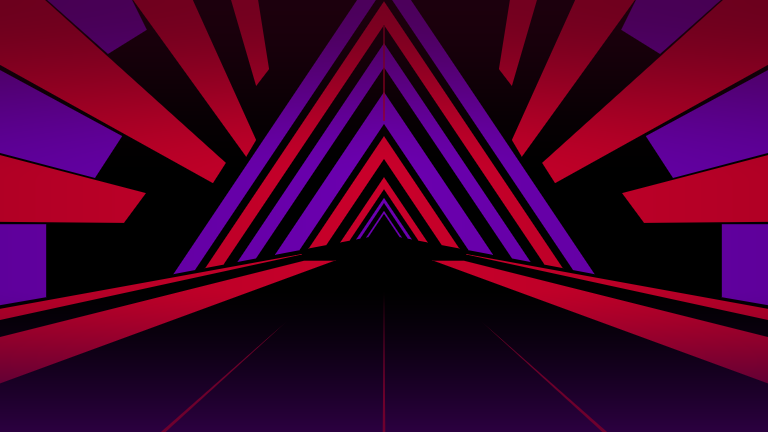
Give the GLSL for this background, as a WebGL 2 fragment shader.

```glsl
#version 300 es
precision highp float;
// A mirrored neon hall: nested red and purple chevrons recede to the centre,
// flanked by converging slabs and floor beams. Built from convex quads and
// slanted bands, then tinted by a haze at the top and a glow on the floor.
uniform vec2 u_resolution;
out vec4 fragColor;

const vec3 RED = vec3(0.79, 0.0, 0.165);
const vec3 PURPLE = vec3(0.42, 0.0, 0.69);

// Coverage of a shape from its signed distance, one pixel soft
float cover(float d) {
    return clamp(0.5 - d * u_resolution.y, 0.0, 1.0);
}

// Signed distance to the line through a and b, negative on the inner side
float side(vec2 p, vec2 a, vec2 b) {
    vec2 e = normalize(b - a), v = p - a;
    return e.x * v.y - e.y * v.x;
}

// Convex quad: outer top, inner top, inner bottom, outer bottom
float quad(vec2 p, vec2 a, vec2 b, vec2 c, vec2 d) {
    return cover(max(max(side(p, a, b), side(p, b, c)),
                     max(side(p, c, d), side(p, d, a))));
}

// Floor streak that widens from its start towards the lower edge
float streak(vec2 p, vec2 start, float slope, float width) {
    float fall = p.y - start.y;
    float d = abs(p.x - start.x - slope * fall) / sqrt(1.0 + slope * slope);
    return cover(d - width * fall) * smoothstep(0.0, 0.04, fall);
}

// Nested chevrons, each given by the depth of its outer and inner apex
vec3 chevrons(vec3 color, vec2 p) {
    vec2 apex[8] = vec2[8](
        vec2(-0.093, -0.028), vec2(0.003, 0.058), vec2(0.100, 0.156),
        vec2(0.213, 0.287), vec2(0.315, 0.368), vec2(0.410, 0.438),
        vec2(0.458, 0.470), vec2(0.488, 0.495));
    float depth = p.y - p.x / 0.67;
    float foot = p.y - 0.542 - 0.19 * p.x;
    for (int i = 0; i < 8; i++) {
        float band = max(apex[i].x - depth, depth - apex[i].y) * 0.557;
        bool isRed = i == 1 || i == 4 || i == 5;
        color = mix(color, isRed ? RED : PURPLE, cover(max(band, foot)));
    }
    return color;
}

// Slabs that converge from the sides
vec3 slabs(vec3 color, vec2 p) {
    float red = quad(p, vec2(0.357, -0.01), vec2(0.293, -0.01), vec2(0.266, 0.160), vec2(0.296, 0.199));
    red = max(red, quad(p, vec2(0.588, -0.01), vec2(0.447, -0.01), vec2(0.296, 0.324), vec2(0.319, 0.363)));
    red = max(red, quad(p, vec2(0.972, -0.169), vec2(0.366, 0.377), vec2(0.396, 0.424), vec2(0.972, 0.104)));
    red = max(red, quad(p, vec2(0.95, 0.343), vec2(0.551, 0.447), vec2(0.602, 0.516), vec2(0.95, 0.513)));

    float purple = quad(p, vec2(0.791, -0.01), vec2(0.588, -0.01), vec2(0.549, 0.069), vec2(0.639, 0.125));
    purple = max(purple, quad(p, vec2(0.95, 0.129), vec2(0.606, 0.315), vec2(0.669, 0.412), vec2(0.95, 0.338)));
    purple = max(purple, quad(p, vec2(0.95, 0.519), vec2(0.782, 0.519), vec2(0.782, 0.688), vec2(0.95, 0.717)));

    return mix(mix(color, PURPLE, purple), RED, red);
}

// Thin and wide beams along the floor
vec3 beams(vec3 color, vec2 p) {
    float thin = quad(p, vec2(0.95, 0.726), vec2(0.19, 0.588), vec2(0.19, 0.589), vec2(0.95, 0.754));
    float wide = quad(p, vec2(0.95, 0.7955), vec2(0.185, 0.6035), vec2(0.1145, 0.6035), vec2(0.95, 0.910));
    return mix(color, RED, max(thin, wide));
}

void main() {
    // Units of canvas height: x from the centre, mirrored; y down from the top
    vec2 p = vec2(abs(gl_FragCoord.x - 0.5 * u_resolution.x),
                  u_resolution.y - gl_FragCoord.y) / u_resolution.y;

    vec3 color = chevrons(vec3(0.0), p);
    color = slabs(color, p);
    color = beams(color, p);
    color *= 1.0 - 0.135 * p.x;

    // Seam below the upper apex
    float seam = cover(max(p.x - 0.0015, abs(p.y - 0.17) - 0.11));
    color = mix(color, RED * 0.85, seam);

    // Red haze above, purple glow below
    color = mix(color, vec3(0.20, 0.0, 0.09), 0.55 * (1.0 - smoothstep(0.0, 0.42, p.y)));
    float glow = clamp((p.y - 0.67) / 0.33, 0.0, 1.0);
    color = mix(color, vec3(0.17, 0.0, 0.25), pow(glow, 1.3));

    // Floor streaks
    float streaks = max(streak(p, vec2(0.0, 0.667), 0.0, 0.009),
                        streak(p, vec2(0.222, 0.741), 1.116, 0.014));
    color = mix(color, vec3(0.48, 0.0, 0.17), 0.85 * streaks);

    fragColor = vec4(color, 1.0);
}
```
